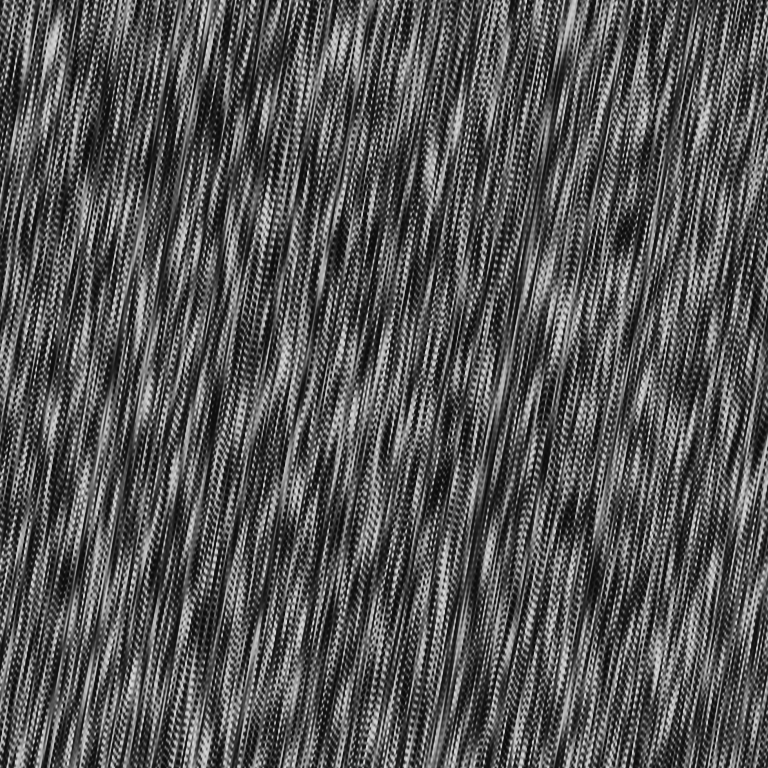
Reproduce this texture procedurally as a Shadertoy shader.

```glsl
const float TAU = 6.2831853;

vec4 hash4(vec2 p) {
    vec4 q = fract(p.xyxy * vec4(0.1031, 0.1030, 0.0973, 0.1099));
    q += dot(q, q.wzxy + 33.33);
    return fract((q.xxyz + q.yzzw) * q.zywx);
}

// Tone of one thread: slow swells along its length plus short staggered dashes
float threadTone(float id, float along) {
    vec4 rnd = hash4(vec2(id, 7.0));
    vec4 trait = hash4(vec2(id, 19.0));
    float swell = sin(TAU * (along * mix(2.0, 5.0, rnd.x) + rnd.y))
        + 0.8 * sin(TAU * (along * mix(6.0, 11.0, rnd.z) + rnd.w));
    float wobble = 0.4 * sin(along * 9.0 + id * 0.05) + 0.35 * trait.y;
    float dash = sin(TAU * (along * 104.0 + id * 0.27 + wobble));
    return swell + 1.3 * trait.x * dash;
}

// Cellular patches: every cell holds one soft spot, lighter or darker
float patchTone(vec2 p) {
    vec2 cell = floor(p);
    float sum = 0.0;
    for (int j = -1; j <= 1; j++) {
        for (int i = -1; i <= 1; i++) {
            vec2 corner = cell + vec2(i, j);
            vec4 rnd = hash4(corner + 91.0);
            vec2 offset = p - corner - rnd.xy;
            float falloff = max(0.0, 1.0 - dot(offset, offset));
            sum += (rnd.z - 0.5) * falloff * falloff;
        }
    }
    return sum;
}

void mainImage(out vec4 fragColor, in vec2 fragCoord) {
    vec2 uv = fragCoord / iResolution.y;

    // Axes across and along the leaning threads
    float lean = 0.18;
    float across = uv.x * cos(lean) - uv.y * sin(lean);
    float along = uv.x * sin(lean) + uv.y * cos(lean);

    // Blend each thread softly into its neighbour
    float position = across * 430.0 + 200.0;
    float id = floor(position);
    float blend = smoothstep(0.0, 1.0, position - id);
    float tone = mix(threadTone(id, along), threadTone(id + 1.0, along), blend);
    tone += 0.7 * patchTone(vec2(across * 40.0, along * 10.0) + 60.0);

    // Even out the tones, then weight them towards the darks
    float level = 1.0 / (1.0 + exp(-1.5 * tone));
    float grey = 0.03 + 0.4 * level + 0.45 * level * level * level;
    fragColor = vec4(vec3(grey), 1.0);
}
```
